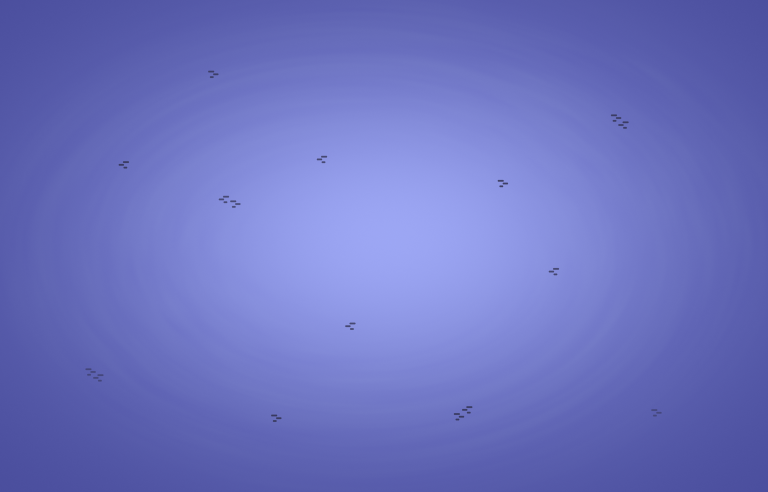
A Shadertoy shader for this background:

```glsl
// A soft violet-blue backdrop: an elliptical Gaussian glow fading to dark corners,
// faint brushed rings around it, and sparse clusters of small dark dashes.
// Dashes are capsule distance fields, repeated by loops over cluster anchors.

const vec3 RIM_COLOR  = vec3(0.280, 0.293, 0.604);
const vec3 GLOW_COLOR = vec3(0.612, 0.652, 0.955);
const vec3 RING_TINT  = vec3(0.8, 1.0, 0.3);
const vec3 DASH_COLOR = vec3(0.19, 0.19, 0.31);
const vec2 GLOW_CENTER = vec2(0.508, 0.518);
const float GLOW_FALLOFF = 1.55;
const float RING_STRENGTH = 0.020;
const float DASH_RADIUS = 0.0018;
const float DASH_OPACITY = 0.85;

// Single clusters: canvas position, then opacity signed by mirroring
const vec3 SINGLES[8] = vec3[8](
    vec3(0.278, 0.849, 0.9), vec3(0.655, 0.627, 1.0),
    vec3(0.360, 0.150, 1.0), vec3(0.855, 0.161, 0.6),
    vec3(0.161, 0.665, -1.0), vec3(0.419, 0.676, -0.9),
    vec3(0.721, 0.448, -0.9), vec3(0.456, 0.337, -0.9));

// Paired clusters: canvas position, then offset of the unmirrored half
const vec4 PAIRS[4] = vec4[4](
    vec4(0.807, 0.753, -0.0071, 0.0071), vec4(0.299, 0.590, 0.0120, -0.0047),
    vec4(0.123, 0.238, -0.0075, 0.0060), vec4(0.603, 0.160, -0.0080, -0.0070));
const float PAIR_OPACITY[4] = float[4](0.95, 0.85, 0.65, 1.0);

float hash(vec2 p) {
    vec3 q = fract(p.xyx * 0.1031);
    q += dot(q, q.yzx + 33.33);
    return fract((q.x + q.y) * q.z);
}

float noise(vec2 p) {
    vec2 cell = floor(p), f = fract(p);
    f = f * f * (3.0 - 2.0 * f);
    return mix(mix(hash(cell), hash(cell + vec2(1, 0)), f.x),
               mix(hash(cell + vec2(0, 1)), hash(cell + vec2(1, 1)), f.x), f.y);
}

// Distance to a horizontal capsule
float dashDistance(vec2 p, float halfLength) {
    p.x = max(abs(p.x) - halfLength + DASH_RADIUS, 0.0);
    return length(p) - DASH_RADIUS;
}

// Three staggered dashes; side = -1 mirrors them
float clusterMask(vec2 p, float side) {
    p.x *= side;
    float d = dashDistance(p - vec2(-0.0047, 0.0055), 0.0061);
    d = min(d, dashDistance(p - vec2(0.0047, 0.0), 0.0054));
    d = min(d, dashDistance(p - vec2(-0.0035, -0.0057), 0.0038));
    float blur = 0.7 / iResolution.y;
    return 1.0 - smoothstep(-blur, blur, d);
}

// Glow and its brushed rings
vec3 backdrop(vec2 uv) {
    vec2 offset = (uv - GLOW_CENTER) * 2.0;
    float radius = length(offset);
    vec2 dir = offset / max(radius, 0.001);
    float glow = exp(-GLOW_FALLOFF * radius * radius);
    float rings = noise(dir * 4.0 + radius * vec2(23.0, 17.0) + 40.0)
                + 0.5 * noise(dir * 7.0 + radius * vec2(61.0, 43.0) + 90.0) - 0.75;
    rings *= smoothstep(0.2, 0.7, radius) * (1.0 - smoothstep(0.85, 1.2, radius));
    return mix(RIM_COLOR, GLOW_COLOR, glow) + RING_TINT * RING_STRENGTH * rings;
}

void mainImage(out vec4 fragColor, in vec2 fragCoord) {
    vec2 uv = fragCoord / iResolution.xy;
    vec2 aspect = vec2(iResolution.x / iResolution.y, 1.0);
    vec3 color = backdrop(uv);

    // Scattered dashes
    float ink = 0.0;
    for (int i = 0; i < 8; i++) {
        vec2 p = (uv - SINGLES[i].xy) * aspect;
        ink = max(ink, clusterMask(p, sign(SINGLES[i].z)) * abs(SINGLES[i].z));
    }
    for (int i = 0; i < 4; i++) {
        vec2 p = (uv - PAIRS[i].xy) * aspect;
        float pair = max(clusterMask(p - PAIRS[i].zw, 1.0),
                         clusterMask(p + PAIRS[i].zw, -1.0));
        ink = max(ink, pair * PAIR_OPACITY[i]);
    }
    color = mix(color, DASH_COLOR, ink * DASH_OPACITY);

    // Fine dither against banding
    color += (hash(fragCoord) - 0.5) / 255.0;
    fragColor = vec4(color, 1.0);
}
```
